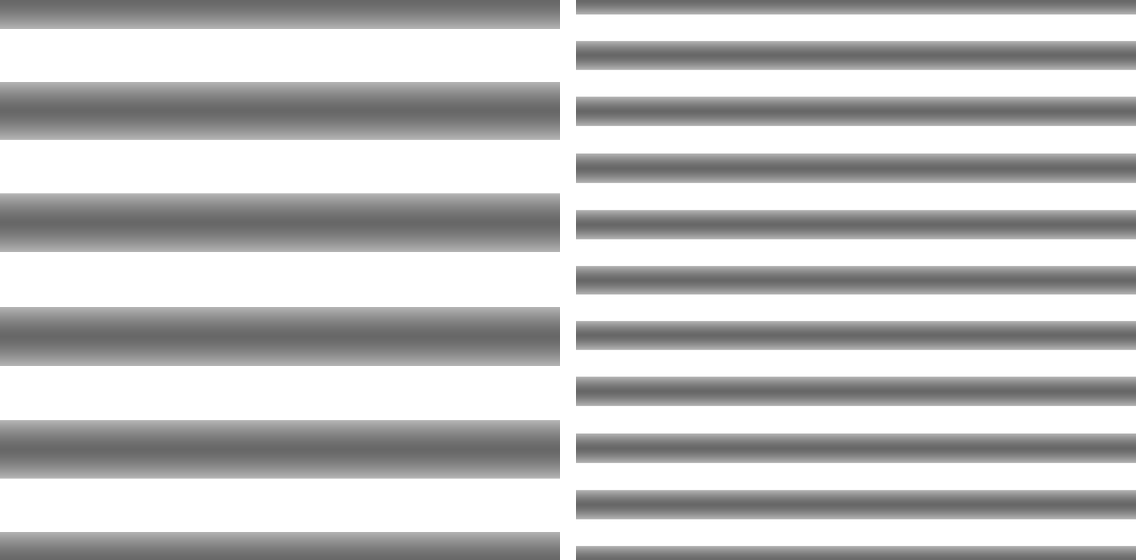
Left, the tile; right, the same tile 2 across and 2 down.
Give the GLSL for this pattern, as a Shadertoy shader.

```glsl
// Five horizontal grey bars on white, each dark along its core and paler at its rims.
// Bars come from a repeated distance to the core line, with a slight periodic drift
// in spacing; every row is even from side to side, so the bars run on without a seam.

const float TAU = 6.2831853;

// Distance from the core of the nearest bar, in canvas heights
float barDistance(float y) {
    float drifted = y + 0.0027 * cos(TAU * (y - 0.2));
    return abs(fract(drifted * 5.0 + 0.5) - 0.5) / 5.0;
}

// Grey level across a bar: 0 at the core, 1 at the rim
float barShade(float across) {
    return 0.405 + 0.305 * pow(across, 1.5);
}

void mainImage(out vec4 fragColor, in vec2 fragCoord) {
    vec2 uv = fragCoord / iResolution.xy;
    float halfWidth = 0.052;
    float d = barDistance(uv.y);

    // Soft grey inside the bar
    float grey = barShade(min(d / halfWidth, 1.0));

    // Crisp, smoothed edge against white
    float pixel = 1.0 / iResolution.y;
    float white = smoothstep(-0.3 * pixel, 0.3 * pixel, d - halfWidth);
    fragColor = vec4(vec3(mix(grey, 1.0, white)), 1.0);
}
```
